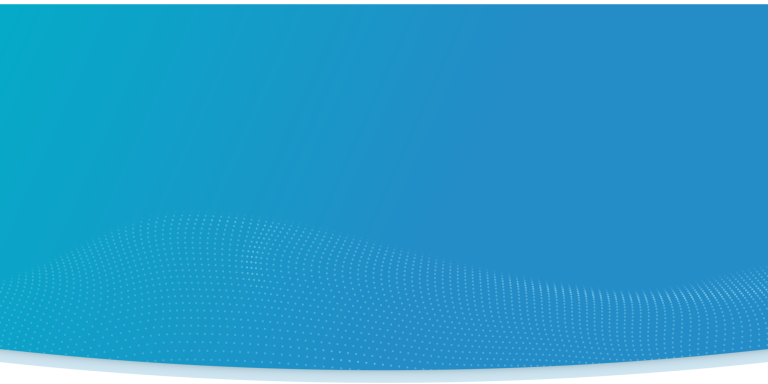
A Shadertoy shader for this background:

```glsl
// Cyan-to-blue banner with a rolling mesh of pale dots and a curved, shadowed lower edge.

const vec3 CYAN   = vec3(0.015, 0.67, 0.785);
const vec3 BLUE   = vec3(0.14, 0.55, 0.78);
const vec3 PALE   = vec3(0.82, 0.91, 0.955);
const vec3 SHADOW = vec3(0.66, 0.76, 0.80);
const vec3 DOT    = vec3(0.60, 0.86, 0.95);

const float TOP_EDGE       = 0.989;   // lower side of the white strip
const float GRADIENT_SLANT = 0.45;
const float GRADIENT_WIDTH = 1.42;
const float SHADOW_DEPTH   = 0.011;
const float DOT_RADIUS     = 0.0025;
const float DOT_OPACITY    = 0.38;
const float COLUMNS        = 54.0;    // dots per unit of width
const float ROWS           = 29.0;
const float ROW_CURVE      = 0.45;    // smaller packs more rows near the crest
const float MESH_FLOOR     = -0.20;

float bell(float x, float width) {
    return exp(-x * x / (width * width));
}

// Coverage of the region where d is negative.
float fill(float d, float px) {
    return 1.0 - smoothstep(-0.75 * px, 0.75 * px, d);
}

// Upper outline of the dotted wave.
float crest(float x) {
    float width = x < 0.48 ? 0.40 : 0.78;
    return 0.22 + 0.235 * bell(x - 0.48, width) + 0.10 * smoothstep(1.6, 2.1, x);
}

// Fold that runs along the right-hand valley.
float valley(float x) {
    return 0.227 + 0.25 * (x - 1.72) * (x - 1.72);
}

// S-shaped fold below the hill.
float curl(float y) {
    return 0.655 + 6.0 * (y - 0.315) * (y - 0.315);
}

// Maps the canvas to column and row numbers of the mesh.
vec2 meshGrid(vec2 p) {
    float top = crest(p.x);
    float depth = (top - p.y) / (top - MESH_FLOOR);
    float row = ROWS * log(max(1.0 + depth / ROW_CURVE, 0.1));
    float right = smoothstep(1.1, 1.5, p.x);
    row -= 1.6 * right * tanh((p.y - valley(p.x)) / 0.025);

    float bend = 0.025 * sin(17.0 * p.y + 4.0 * p.x);
    float lean = 0.35 * (top - p.y) * smoothstep(0.5, 1.5, p.x);
    float pinch = 0.02 * bell(p.y - 0.32, 0.09) * tanh((p.x - curl(p.y)) / 0.03);
    return vec2(COLUMNS * (p.x + bend - lean + pinch), row);
}

// Round dots at the cell centres, undistorted by the warp.
float meshDots(vec2 p, float px) {
    const float STEP = 0.0005;
    vec2 grid = meshGrid(p);
    vec2 alongX = (meshGrid(p + vec2(STEP, 0.0)) - grid) / STEP;
    vec2 alongY = (meshGrid(p + vec2(0.0, STEP)) - grid) / STEP;
    vec2 offset = inverse(mat2(alongX, alongY)) * (fract(grid) - 0.5);
    return fill(length(offset) - DOT_RADIUS, px);
}

// Strength of the mesh: faint at its outline, bright on the folds.
float meshLight(vec2 p) {
    float below = crest(p.x) - p.y;
    float folds = 0.7 * bell(p.y - valley(p.x), 0.013) * smoothstep(1.15, 1.5, p.x);
    folds += 0.5 * bell(below - 0.022, 0.014) * bell(p.x - 0.58, 0.16);
    folds += 0.6 * bell(p.x - curl(p.y), 0.022) * bell(p.y - 0.32, 0.07);
    folds += 0.7 * bell(p.y - 0.067 + 0.15 * (p.x - 0.91), 0.012) * bell(p.x - 0.91, 0.11);
    float base = mix(0.75, 1.0, smoothstep(0.2, 0.9, p.x));
    return smoothstep(-0.004, 0.03, below) * (base + folds);
}

void mainImage(out vec4 fragColor, in vec2 fragCoord) {
    float px = 1.0 / iResolution.y;
    vec2 p = fragCoord * px;
    float middle = 0.5 * iResolution.x * px;
    float bow = (p.x - middle) * (p.x - middle);
    float panelEdge = 0.036 + 0.055 * bow;
    float bandEdge = 0.003 + 0.054 * bow;

    // Slanted gradient
    float t = (p.x + GRADIENT_SLANT * (1.0 - p.y)) / GRADIENT_WIDTH;
    vec3 panel = mix(CYAN, BLUE, clamp(t, 0.0, 1.0));

    // Dotted wave
    float dots = meshDots(p, px) * meshLight(p);
    panel = mix(panel, DOT, min(DOT_OPACITY * dots, 0.8));

    // Pale band with the shadow of the panel
    float shade = exp(-max(panelEdge - p.y, 0.0) / SHADOW_DEPTH);
    vec3 band = mix(PALE, SHADOW, shade);

    // Layers, back to front
    vec3 color = vec3(1.0);
    color = mix(color, band, fill(bandEdge - p.y, px));
    color = mix(color, panel, fill(panelEdge - p.y, px));
    color = mix(color, vec3(1.0), fill(TOP_EDGE - p.y, px));
    fragColor = vec4(color, 1.0);
}
```
